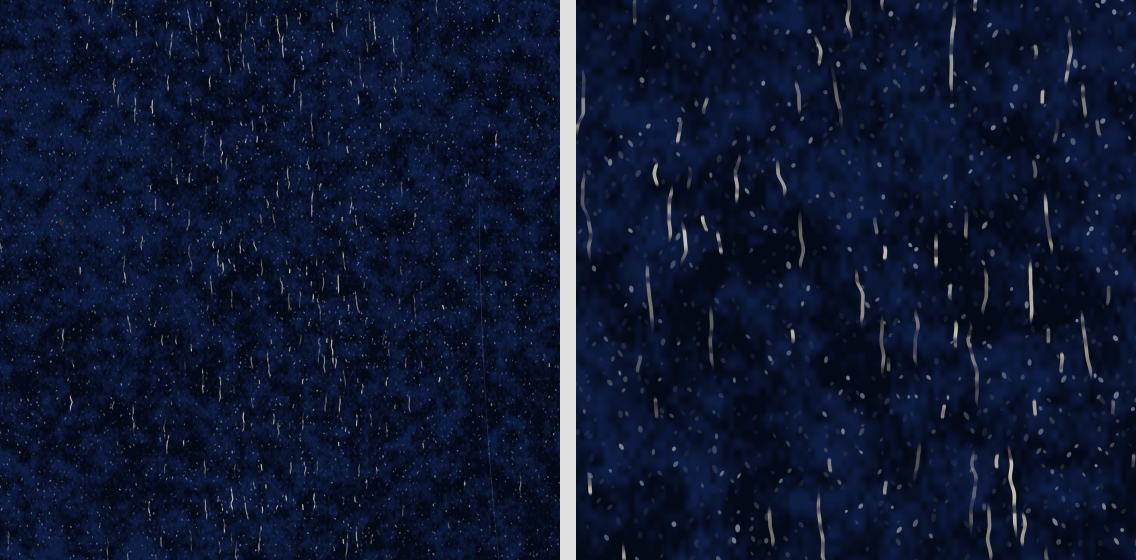
Left, the full canvas; right, a detail of the centre.
Write a Shadertoy shader that draws this texture.

```glsl
// Dark navy worn surface: mottled blue ground with fine grain, scattered pale
// flecks, and short wavering vertical cracks gathered around the middle.
// Layers: value noise for the ground, jittered grids for flecks and cracks.

#define MOTTLE_SCALE 40.0
#define GRAIN_SCALE 270.0
#define CONTRAST 1.15
#define FLECK_GRID 92.0
#define FLECK_CHANCE 0.52
#define FLECK_RADIUS 0.0011
#define CRACK_GRID vec2(40.0, 14.0)
#define CRACK_CHANCE 0.36
#define CRACK_WIDTH 0.0009
#define DEEP_NAVY vec3(0.012, 0.034, 0.088)
#define BRIGHT_NAVY vec3(0.052, 0.106, 0.252)
#define PALE_CREAM vec3(0.80, 0.77, 0.70)

const vec3 PALE_BLUE = vec3(0.56, 0.59, 0.66);
const vec3 RUST = vec3(0.24, 0.15, 0.10);

float hash(vec2 p) {
    vec3 q = fract(p.xyx * 0.1031);
    q += dot(q, q.yzx + 33.33);
    return fract((q.x + q.y) * q.z);
}

vec2 hash2(vec2 p) {
    return vec2(hash(p + 17.3), hash(p + 71.9));
}

float noise(vec2 p) {
    vec2 cell = floor(p), f = fract(p);
    f = f * f * (3.0 - 2.0 * f);
    float low = mix(hash(cell), hash(cell + vec2(1, 0)), f.x);
    float high = mix(hash(cell + vec2(0, 1)), hash(cell + vec2(1, 1)), f.x);
    return mix(low, high, f.y);
}

// Antialiased coverage of a shape with the given half width
float cover(float dist, float halfWidth, float px) {
    return 1.0 - smoothstep(halfWidth - 0.7 * px, halfWidth + 0.7 * px, dist);
}

// Bell around the centre line, where the cracks gather
float crackZone(vec2 uv) {
    float x = (uv.x - 0.5 - 0.05 * (0.5 - uv.y)) / 0.25;
    return exp(-x * x);
}

vec3 ground(vec2 uv) {
    vec2 turned = mat2(0.8, 0.6, -0.6, 0.8) * uv;
    float broad = noise(turned * 4.0 + 3.7) - 0.5;
    float mottle = noise(turned * MOTTLE_SCALE + 9.0) - 0.5;
    float detail = noise(uv * MOTTLE_SCALE * 2.1 + 41.0) - 0.5;
    float grain = noise(uv * GRAIN_SCALE * vec2(1.0, 0.7)) - 0.5;
    float tone = 0.9 * mottle + 0.65 * detail + 0.65 * grain + 0.4 * broad;
    // Paler left and upper right, darker middle and lower right
    float shade = 0.07 - 0.17 * crackZone(uv)
                - 0.16 * smoothstep(0.5, 1.0, uv.x) * (1.0 - smoothstep(0.4, 0.9, uv.y));
    return mix(DEEP_NAVY, BRIGHT_NAVY, clamp(0.5 + CONTRAST * tone + shade, 0.0, 1.1));
}

float flecks(vec2 uv, float layer, float px) {
    vec2 p = uv * FLECK_GRID + layer * vec2(13.37, 7.71);
    vec2 id = floor(p) + layer * 101.0;
    vec2 offset = (fract(p) - mix(vec2(0.25), vec2(0.75), hash2(id))) / FLECK_GRID;
    offset.x += offset.y * (hash(id + 5.0) - 0.5);
    offset.y *= mix(0.55, 1.0, hash(id + 8.0));
    float radius = FLECK_RADIUS * mix(0.7, 1.35, hash(id + 23.0));
    float strength = mix(0.09, 0.85, pow(hash(id + 37.0), 4.0));
    return cover(length(offset), radius, px) * strength * step(hash(id), FLECK_CHANCE);
}

float cracks(vec2 uv, float layer, float px) {
    vec2 p = uv * CRACK_GRID + layer * vec2(5.37, 3.61);
    vec2 id = floor(p) + layer * 57.0;
    vec2 local = (fract(p) - mix(vec2(0.35, 0.45), vec2(0.65, 0.55), hash2(id))) / CRACK_GRID;
    float size = hash(id + 29.0);
    float halfLength = mix(0.005, 0.030, size * size);
    // Slight tilt plus a jagged waver along the length
    local.x += local.y * (hash(id + 3.0) - 0.4) * 0.22;
    local.x += 0.0035 * (noise(vec2(uv.y * 110.0, id.x * 7.3)) - 0.5);
    float along = abs(local.y) / halfLength;
    float taper = 1.0 - smoothstep(0.6, 1.0, along);
    float broken = smoothstep(0.15, 0.6, noise(vec2(uv.y * 190.0, id.x + id.y * 3.1)));
    float strength = mix(0.35, 1.0, hash(id + 47.0)) * mix(0.3, 1.0, broken);
    float present = step(hash(id), CRACK_CHANCE * crackZone(uv));
    return cover(abs(local.x), CRACK_WIDTH * mix(0.6, 1.2, taper), px) * taper * strength * present;
}

void mainImage(out vec4 fragColor, in vec2 fragCoord) {
    float px = 1.0 / iResolution.y;
    vec2 uv = fragCoord * px;
    vec3 color = ground(uv);

    // Pale flecks and cracks, brightest layer wins
    float fleck = 0.0, crack = 0.0;
    for (float layer = 0.0; layer < 3.0; layer++) {
        if (layer < 2.0) fleck = max(fleck, flecks(uv, layer, px));
        crack = max(crack, cracks(uv, layer, px));
    }
    color = mix(color, PALE_BLUE, fleck);
    color = mix(color, PALE_CREAM, crack);

    // Long faint scratch curving down the right side
    float drop = max(0.66 - uv.y, 0.0);
    float scratch = cover(abs(uv.x - 0.856 - 0.08 * drop * drop), 0.0006, px);
    scratch *= smoothstep(0.0, 0.03, drop) * mix(0.05, 0.35, noise(vec2(uv.y * 22.0, 4.0)));
    color = mix(color, PALE_BLUE, scratch);

    // Single rusty spot on the left
    vec2 spot = uv - vec2(0.11, 0.602);
    float ragged = 0.004 + 0.003 * (noise(uv * 300.0) - 0.5);
    color = mix(color, RUST, 0.8 * cover(length(spot), ragged, px));

    fragColor = vec4(color, 1.0);
}
```
